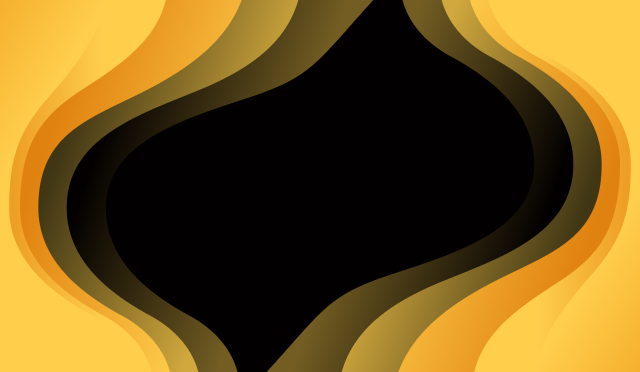
A Shadertoy shader for this background:

```glsl
#define DESIGN vec2(768.0, 448.0)
#define WAIST_Y 250.0
#define FOLD_SLOPE 0.364
#define BLACK vec3(0.008, 0.0, 0.0)
#define YELLOW vec3(1.0, 0.81, 0.30)
#define AMBER vec3(0.96, 0.69, 0.18)
#define ORANGE vec3(0.93, 0.62, 0.14)
#define DEEP_ORANGE vec3(0.88, 0.51, 0.06)
#define OLIVE vec3(0.25, 0.21, 0.08)
#define OLD_GOLD vec3(0.82, 0.66, 0.24)
#define BRONZE vec3(0.45, 0.365, 0.135)

vec2 bezier(vec2 a, vec2 b, vec2 c, vec2 d, float t) {
    float s = 1.0 - t;
    return s * s * s * a + 3.0 * s * t * (s * b + t * c) + t * t * t * d;
}

// Signed distance to a cubic whose y grows with t; positive on its right
float cubicSide(vec2 p, vec2 a, vec2 b, vec2 c, vec2 d) {
    float low = 0.0, high = 1.0;
    for (int i = 0; i < 16; i++) {
        float middle = 0.5 * (low + high);
        if (bezier(a, b, c, d, middle).y < p.y) low = middle;
        else high = middle;
    }
    float t = 0.5 * (low + high), s = 1.0 - t;
    vec2 tangent = s * s * (b - a) + 2.0 * s * t * (c - b) + t * t * (d - c);
    return (p.x - bezier(a, b, c, d, t).x) * tangent.y / max(length(tangent), 0.001);
}

// Wave edge: free upper sweep, shared lower sweep shifted to the waist
float waveSide(vec2 p, float topX, vec2 topHandle, vec2 shoulder,
               vec2 reach, float waistX, float waistHandleY) {
    vec2 waist = vec2(waistX, WAIST_Y);
    if (p.y < shoulder.y)
        return cubicSide(p, vec2(topX, 0.0), topHandle, shoulder + reach, shoulder);
    if (p.y < WAIST_Y)
        return cubicSide(p, shoulder, shoulder - reach, vec2(waistX, waistHandleY), waist);
    vec2 hip = waist + vec2(100.0, 130.0);
    if (p.y < hip.y)
        return cubicSide(p, waist, waist + vec2(0.0, 60.0), waist + vec2(45.0, 100.0), hip);
    return cubicSide(p, hip, waist + vec2(135.0, 149.0),
                     waist + vec2(152.0, 175.0), waist + vec2(158.0, 198.0));
}

// Tilted linear gradient
vec3 ramp(vec2 p, float tilt, float start, float end, vec3 from, vec3 to) {
    float s = p.x + tilt * (p.y - WAIST_Y);
    return mix(from, to, clamp((s - start) / (end - start), 0.0, 1.0));
}

float cover(float side) {
    return clamp(side * iResolution.y / DESIGN.y + 0.5, 0.0, 1.0);
}

void mainImage(out vec4 fragColor, in vec2 fragCoord) {
    // Design space with y running down
    vec2 uv = fragCoord / iResolution.xy;
    vec2 p = vec2(uv.x, 1.0 - uv.y) * DESIGN;

    // Half-turn symmetry about the centre
    vec2 q = p - 0.5 * DESIGN;
    if (q.x + FOLD_SLOPE * q.y > 0.0) p = DESIGN - p;

    // Wave edges from the rim inward
    float rim = waveSide(p, 127.0, vec2(120.0, 40.0), vec2(60.0, 115.0),
                         vec2(35.0, -40.0), 11.0, 185.0);
    float amber = waveSide(p, 199.0, vec2(187.0, 48.0), vec2(100.0, 107.0),
                           vec2(48.0, -31.0), 24.0, 170.0);
    float olive = waveSide(p, 290.0, vec2(272.0, 48.0), vec2(165.0, 114.0),
                           vec2(65.0, -32.0), 46.0, 165.0);
    float bronze = waveSide(p, 358.0, vec2(345.0, 45.0), vec2(240.0, 108.0),
                            vec2(70.0, -29.0), 80.0, 165.0);
    float core = waveSide(p, 448.0, vec2(380.0, 75.0), vec2(300.0, 117.0),
                          vec2(75.0, -25.0), 127.0, 170.0);

    // Layers, each covering the one outside it
    vec3 color = ramp(p, 0.6, -150.0, -20.0, AMBER, YELLOW);
    color = mix(color, ramp(p, 0.0, 15.0, 125.0, ORANGE, YELLOW), cover(rim));
    color = mix(color, ramp(p, 0.35, 30.0, 290.0, DEEP_ORANGE, YELLOW), cover(amber));
    color = mix(color, ramp(p, 0.35, 46.0, 290.0, OLIVE, OLD_GOLD), cover(olive));
    color = mix(color, ramp(p, 0.35, 90.0, 330.0, BLACK, BRONZE), cover(bronze));
    color = mix(color, BLACK, cover(core));
    fragColor = vec4(color, 1.0);
}
```
